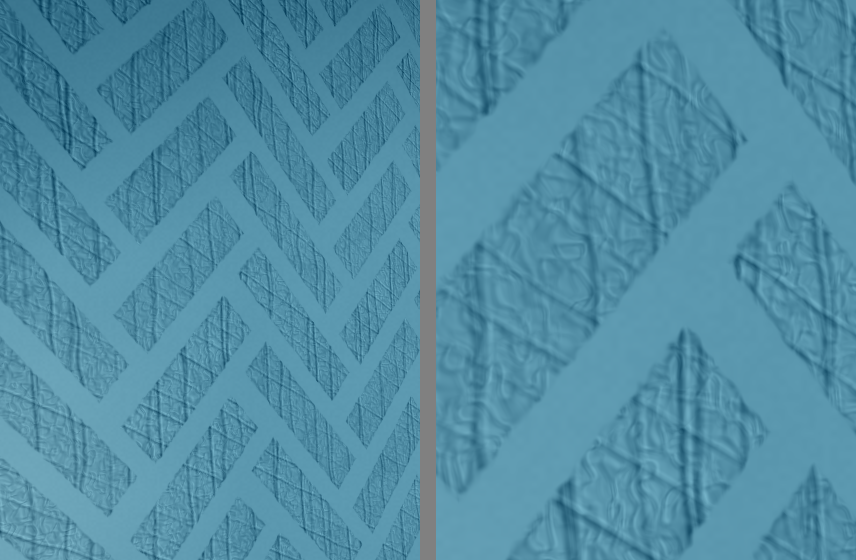
Left: the whole. Right: its middle third, enlarged.
Reproduce this pattern procedurally as a WebGL 2 fragment shader.

```glsl
#version 300 es
precision highp float;
// Blue embossed herringbone seen at an angle: a projective map gives column u
// and row v, where slanted boxes alternate direction from column to column.
// Each box is filled with creased noise and scratched grooves, lit as relief.
uniform vec2 u_resolution;
out vec4 fragColor;

float hash(vec2 p) {
  return fract(sin(dot(p, vec2(127.1, 311.7))) * 43758.5453);
}

float noise(vec2 p) {
  vec2 i = floor(p), f = fract(p);
  f = f * f * (3.0 - 2.0 * f);
  return mix(mix(hash(i), hash(i + vec2(1, 0)), f.x),
             mix(hash(i + vec2(0, 1)), hash(i + vec2(1, 1)), f.x), f.y);
}

// One scratch per unit of x, with random place and strength
float groove(float x, float seed) {
  float i = floor(x);
  float centre = 0.5 + 0.55 * (hash(vec2(i, seed)) - 0.5);
  float strength = 0.35 + 0.65 * hash(vec2(seed, i + 5.0));
  return strength * (1.0 - smoothstep(0.015, 0.085, abs(fract(x) - centre)));
}

// Height of the stamped surface: fine curls cut by upright and slanted grooves
float relief(vec2 m) {
  vec2 q = m + 0.05 * (vec2(noise(m * 14.0), noise(m * 14.0 + 40.0)) - 0.5);
  float curls = smoothstep(0.0, 0.5, abs(2.0 * noise(q * vec2(27.0, 19.0)) - 1.0));
  float fine = abs(2.0 * noise(q * vec2(42.0, 34.0) + 7.0) - 1.0);
  float bend = 0.16 * noise(m * 4.0);
  float upright = max(groove(m.x * 3.6 + bend, 1.0),
                      groove(m.x * 2.9 + m.y * 0.2 + bend, 2.0));
  float slanted = max(groove((m.y - 0.5 * m.x) * 4.2 + bend, 3.0),
                      0.5 * groove((m.y + 0.9 * m.x) * 2.2 + bend, 4.0));
  return 0.45 * curls + 0.35 * fine - 1.0 * upright - 0.7 * slanted;
}

void main() {
  vec2 uv = gl_FragCoord.xy / u_resolution;
  vec2 pos = vec2(uv.x * 0.75, 1.0 - uv.y);

  // Perspective: columns narrow to the right, rows converge with them
  float p = pos.x - 0.075 * pos.y - 0.1732;
  float w = 0.2578 - 0.1515 * p;
  float u = p / w;
  float v = (pos.y - 0.1589 - 0.3257 * p) / (0.778 * w);
  vec2 m = vec2(u * 1.28, v);

  // Nearest slanted box among the neighbouring columns
  float d = 10.0;
  vec2 id = vec2(0.0), local = vec2(0.0);
  for (int i = -1; i <= 1; i++) {
    float col = floor(u) + float(i);
    float odd = mod(col, 2.0);
    float run = (1.0 - 2.0 * odd) * 1.5 * (u - col - 0.49);
    float rise = v - mix(0.535, 0.97, odd);
    float row = round(rise + run);
    vec2 st = vec2(rise - row + run, rise - row - run);
    vec2 edge = abs(st) - vec2(0.335, 1.295);
    float box = max(edge.x, edge.y);
    if (box < d) {
      d = box;
      id = vec2(col, row);
      local = st;
    }
  }
  d += 0.03 * (noise(m * 24.0) - 0.5);
  float soft = max(0.018, 1.2 / (u_resolution.y * 0.778 * w));
  float inside = 1.0 - smoothstep(-soft, soft, d);

  // Broad lighting: dim at the top, a pale glow at the lower left
  float glow = (1.0 - smoothstep(0.0, 0.7, uv.x)) * (1.0 - smoothstep(0.1, 0.75, uv.y));
  float dim = smoothstep(0.5, 1.08, uv.y + 0.14 * (0.5 - uv.x));
  float light = mix(0.99, 0.36, dim) + 0.22 * glow;
  float flatTone = light + 0.07 * (noise(pos * 230.0) - 0.5) + 0.08 * (noise(pos * 9.0) - 0.5);

  // Stamped tone: side light on the relief, darker in the creases
  vec2 q = m + 17.0 * vec2(hash(id), hash(id + 3.7));
  vec2 toLight = vec2(0.010, -0.007);
  float h = relief(q);
  float slope = relief(q + toLight) - relief(q - toLight);
  float contrast = mix(1.05, 0.75, uv.x) * (0.85 + 0.3 * hash(id + 9.1));
  float patches = noise(q * 4.0) - 0.5;
  float stamped = light - 0.33 * mix(1.1, 0.85, uv.x) + 0.16 * patches;
  stamped += contrast * (0.52 * clamp(slope, -1.2, 1.2) + 0.48 * (h - 0.14));

  // Broken shadow along the sunken rim
  float rim = exp(-pow((d + 0.02) / 0.022, 2.0)) * noise(m * 9.0 + 20.0);
  float tone = mix(flatTone, stamped, inside);
  tone -= 0.45 * contrast * rim * (local.x > 0.0 ? 1.0 : 0.6);

  vec3 deepBlue = vec3(0.17, 0.40, 0.50);
  vec3 color = deepBlue + vec3(0.19, 0.20, 0.19) * clamp(tone, -0.75, 1.5);
  color += vec3(0.035, 0.012, 0.0) * glow;
  fragColor = vec4(color, 1.0);
}
```
